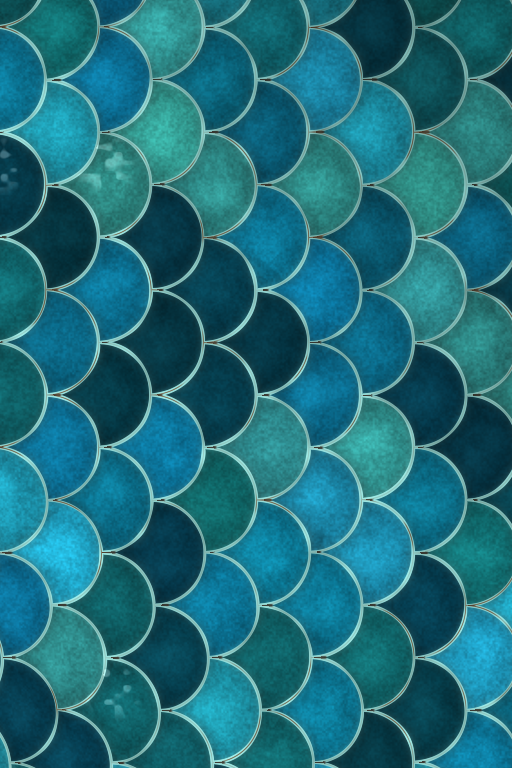
Give the GLSL for this pattern, as a WebGL 2 fragment shader.

```glsl
#version 300 es
precision highp float;
uniform vec2 u_resolution;
out vec4 outColor;

// Layout, in canvas heights
const float RADIUS = 0.0684;
const vec2 ORIGIN = vec2(0.265, 0.4857);
const float SAG = 0.18;            // drift of the lower left courses
// Joint sizes, in tile radii
const float GROUT_HALF = 0.010;
const float RIM_WIDTH = 0.034;
const float HALO_WIDTH = 0.07;
const float WOBBLE = 0.022;
// Surface
const float TONE_SPREAD = 0.30;
const float MOTTLE = 0.30;
const float CRACKLE = 0.16;
const vec3 RIM = vec3(0.58, 0.83, 0.81);
const vec3 GROUT = vec3(0.50, 0.58, 0.53);
const vec3 RUST = vec3(0.42, 0.29, 0.18);
const vec3 GAP = vec3(0.17, 0.13, 0.10);
const vec3 GLAZES[5] = vec3[5](
    vec3(0.03, 0.40, 0.53), vec3(0.01, 0.21, 0.27), vec3(0.10, 0.56, 0.67),
    vec3(0.05, 0.38, 0.40), vec3(0.18, 0.56, 0.55));
const float SHARES[5] = float[5](0.29, 0.47, 0.65, 0.83, 1.0);

float hash(vec2 p) {
    vec3 q = fract(vec3(p.xyx) * 0.1031);
    q += dot(q, q.yzx + 33.33);
    return fract((q.x + q.y) * q.z);
}

float noise(vec2 p) {
    vec2 i = floor(p), f = fract(p);
    f = f * f * (3.0 - 2.0 * f);
    return mix(mix(hash(i), hash(i + vec2(1, 0)), f.x),
               mix(hash(i + vec2(0, 1)), hash(i + vec2(1, 1)), f.x), f.y);
}

float fbm(vec2 p) {
    float sum = 0.0, amp = 0.5;
    for (int i = 0; i < 4; i++) {
        sum += amp * noise(p);
        p = p * 2.03 + 17.0;
        amp *= 0.5;
    }
    return sum;
}

// Centre of the disc nearest to p in a column; odd columns are staggered
vec2 discCentre(float column, float y) {
    float stagger = mod(column, 2.0);
    return vec2(column, 2.0 * floor((y - stagger) * 0.5 + 0.5) + stagger);
}

vec3 glazeOf(vec2 id) {
    float pick = hash(id * 1.7 + 63.0);
    int k = 0;
    for (int i = 0; i < 4; i++) k += int(pick > SHARES[i]);
    float tone = 1.0 + TONE_SPREAD * (hash(id + 141.0) - 0.5);
    vec3 tint = vec3(1.0, 1.0, 0.94 + 0.12 * hash(id + 87.0));
    return GLAZES[k] * tone * tint;
}

void main() {
    vec2 uv = gl_FragCoord.xy / u_resolution.y;
    float aa = 1.0 / (u_resolution.y * RADIUS);

    // Slightly uneven hand-laid grid
    float low = max(0.0, ORIGIN.y - uv.y);
    vec2 p = uv - ORIGIN;
    p.x -= SAG * low * low * max(0.0, 0.55 - uv.x);
    p /= RADIUS;
    vec2 grain = p + 100.0;
    p += WOBBLE * (vec2(noise(grain * 1.3), noise(grain * 1.3 + 50.0)) - 0.5);

    // Each column of discs overlaps the next one to its right
    float column = floor(p.x);
    vec2 id = discCentre(column, p.y);
    if (length(p - id) > 1.0) id = discCentre(column + 1.0, p.y);
    vec2 local = p - id;

    // Distances to the round right side and the hollow left side
    float roundEdge = local.x > 0.0 ? 1.0 - length(local) : 1.0 - abs(local.y);
    float hollowEdge = length(vec2(local.x + 1.0, abs(local.y) - 1.0)) - 1.0;
    float edge = max(0.0, min(roundEdge, hollowEdge));

    // Pooled glaze with mottling and fine crackle
    float cloud = fbm(grain * 2.2 + hash(id + 31.0) * 40.0) - 0.47;
    float fine = noise(grain * 17.0) + noise(grain * 29.0) - 1.0;
    float pool = smoothstep(1.0, 0.1, length(local - vec2(0.12, 0.0)));
    vec3 color = glazeOf(id);
    color *= 0.86 + 0.24 * pool + MOTTLE * cloud + CRACKLE * fine;
    color += vec3(0.03, 0.05, 0.045) * pool * (0.5 + cloud);
    color *= 1.0 - 0.28 * exp(-hollowEdge * 9.0);

    // Thin glaze glows near the edge, then breaks into a pale rim
    float wear = noise(grain * 2.6 + 9.0);
    color = mix(color, RIM, 0.24 * exp(-edge / HALO_WIDTH) * (0.5 + wear));
    float rimWidth = RIM_WIDTH * (0.7 + 0.5 * wear);
    float rim = 1.0 - smoothstep(rimWidth - 0.6 * aa, rimWidth + 0.6 * aa, edge);
    color = mix(color, RIM * (0.85 + 0.3 * wear), rim * 0.88);

    // Grout line, rusty in places
    float rust = smoothstep(0.55, 0.8, noise(grain * 1.9 + 70.0));
    float grout = 1.0 - smoothstep(GROUT_HALF - 0.5 * aa, GROUT_HALF + 0.5 * aa, edge);
    color = mix(color, mix(GROUT, RUST, rust), grout * (0.35 + 0.4 * rust));

    // Dark gap where three tiles meet
    float gapLength = 0.20 + 0.14 * hash(id + 19.0);
    float along = 1.0 - smoothstep(gapLength - 0.06, gapLength, local.x + 1.0);
    float across = 1.0 - smoothstep(0.022 - 0.5 * aa, 0.022 + 0.5 * aa, abs(local.y));
    color = mix(color, mix(GAP, RUST, 0.5 * rust), along * across * 0.85);

    // Occasional gloss, and light falling off toward the upper right
    float shiny = step(0.95, hash(id + 205.0));
    float streak = smoothstep(0.62, 0.8, noise(grain * vec2(5.0, 7.0)));
    color += 0.22 * shiny * streak * smoothstep(0.7, 0.2, length(local - vec2(0.1, 0.4)));
    color *= 1.04 - 0.22 * smoothstep(0.7, 1.6, uv.x + uv.y);
    outColor = vec4(clamp(color, 0.0, 1.0), 1.0);
}
```
